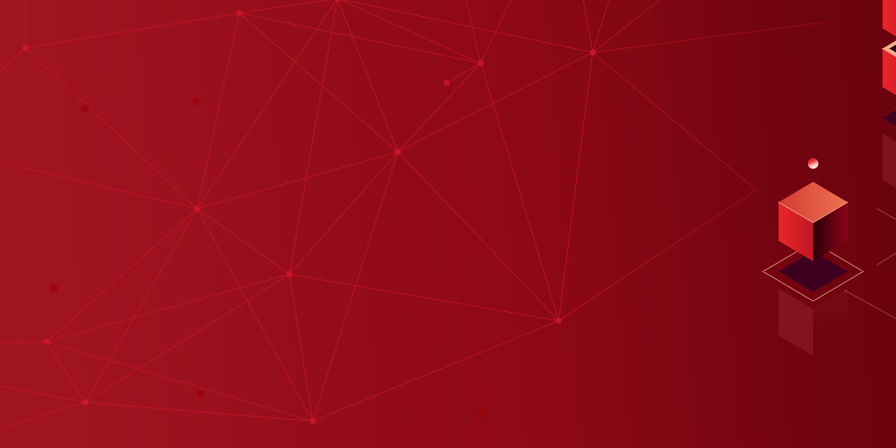
Reproduce this background procedurally as a Shadertoy shader.

```glsl
// Crimson gradient with a thin node network and glossy isometric cubes at the right.
#define LINE_WIDTH 0.0010
#define LINE_ALPHA 0.62
#define NODE_RADIUS 0.0070
#define CUBE_HALF vec2(0.077, 0.0456)
#define CUBE_HEIGHT 0.086
#define MIRROR_HEIGHT 0.104
#define MIRROR_ALPHA 0.17

const vec3 LEFT_RED = vec3(0.635, 0.085, 0.125);
const vec3 MID_RED = vec3(0.565, 0.035, 0.090);
const vec3 RIGHT_RED = vec3(0.415, 0.012, 0.052);
const vec3 LINE_RED = vec3(0.82, 0.09, 0.16);
const vec3 CREAM = vec3(0.96, 0.68, 0.54);
const vec3 PLUM = vec3(0.24, 0.00, 0.13);

// Network hubs, in units of the canvas height
const vec2 HUB[15] = vec2[15](
    vec2(0.057, 0.893), vec2(0.534, 0.971), vec2(0.753, 1.003),
    vec2(1.073, 0.859), vec2(0.997, 0.815), vec2(1.323, 0.883),
    vec2(0.888, 0.661), vec2(0.440, 0.534), vec2(0.646, 0.388),
    vec2(0.104, 0.237), vec2(0.190, 0.102), vec2(0.698, 0.060),
    vec2(1.247, 0.284), vec2(1.688, 0.576), vec2(1.846, 0.951));

// Antialiased coverage of a signed distance
float cover(float d) { return clamp(0.5 - d * iResolution.y, 0.0, 1.0); }

float segment(vec2 p, vec2 a, vec2 b) {
    vec2 ab = b - a;
    return length(p - a - ab * clamp(dot(p - a, ab) / dot(ab, ab), 0.0, 1.0));
}

float diamond(vec2 p, vec2 halfSize) {
    return (dot(abs(p), 1.0 / halfSize) - 1.0) / length(1.0 / halfSize);
}

// Distance to the links from one hub to four others
float fan(vec2 p, int hub, ivec4 ends) {
    float d = 1e3;
    for (int i = 0; i < 4; i++) d = min(d, segment(p, HUB[hub], HUB[ends[i]]));
    return d;
}

// Links that leave the canvas
float spokes(vec2 p) {
    float d = min(segment(p, HUB[0], vec2(0.057, 1.0)), segment(p, HUB[0], vec2(0.0, 0.839)));
    d = min(d, segment(p, HUB[7], vec2(0.0, 0.638)));
    d = min(d, segment(p, HUB[9], vec2(0.0, 0.235)));
    d = min(d, segment(p, HUB[10], vec2(0.0, 0.138)));
    d = min(d, segment(p, HUB[10], vec2(0.0, 0.044)));
    d = min(d, segment(p, HUB[3], vec2(1.040, 1.0)));
    d = min(d, segment(p, HUB[3], vec2(1.140, 1.0)));
    for (int i = 0; i < 3; i++)
        d = min(d, segment(p, HUB[5], vec2(1.302 + 0.057 * float(i * (i + 1)) * 0.5, 1.0)));
    return d;
}

float network(vec2 p) {
    float d = spokes(p);
    d = min(d, fan(p, 1, ivec4(0, 7, 6, 3)));
    d = min(d, fan(p, 2, ivec4(7, 8, 6, 3)));
    d = min(d, fan(p, 5, ivec4(2, 6, 12, 13)));
    d = min(d, fan(p, 6, ivec4(7, 8, 11, 12)));
    d = min(d, fan(p, 7, ivec4(0, 8, 9, 10)));
    d = min(d, fan(p, 8, ivec4(9, 10, 11, 12)));
    d = min(d, fan(p, 11, ivec4(7, 9, 10, 12)));
    d = min(d, fan(p, 3, ivec4(4, 6, 12, 1)));
    d = min(d, min(segment(p, HUB[12], HUB[13]), segment(p, HUB[5], HUB[14])));
    return min(d, min(segment(p, HUB[9], HUB[10]), segment(p, HUB[1], HUB[2])));
}

// Both side faces, measured from their upper front corner
float sides(vec2 q, float height) {
    float s = q.y - abs(q.x) * CUBE_HALF.y / CUBE_HALF.x;
    return cover(max(abs(q.x) - CUBE_HALF.x, abs(s + 0.5 * height) - 0.5 * height));
}

void drawCube(inout vec3 color, vec2 q, float hollow) {
    float u = clamp(q.x / CUBE_HALF.x, -1.0, 1.0);
    vec3 leftFace = mix(vec3(0.92, 0.15, 0.17), vec3(0.76, 0.09, 0.13), u + 1.0);
    vec3 rightFace = mix(vec3(0.17, 0.0, 0.03), vec3(0.54, 0.01, 0.09), u);
    color = mix(color, u < 0.0 ? leftFace : rightFace, sides(q, CUBE_HEIGHT));
    vec2 t = q - vec2(0.0, CUBE_HALF.y);
    vec3 topFace = mix(vec3(0.83, 0.23, 0.20), vec3(0.94, 0.45, 0.32), 0.5 + 0.5 * u);
    color = mix(color, mix(topFace, CREAM, hollow), cover(diamond(t, CUBE_HALF)));
    color = mix(color, PLUM * 0.7, hollow * cover(diamond(t, CUBE_HALF * 0.8)));
    float rim = min(segment(q, vec2(0.0), CUBE_HALF),
                    segment(q, vec2(0.0), CUBE_HALF * vec2(-1.0, 1.0)));
    color = mix(color, CREAM, 0.8 * cover(rim - LINE_WIDTH));
}

void drawMirror(inout vec3 color, vec2 q) {
    float fade = q.x < 0.0 ? 1.0 : 0.4 * smoothstep(-0.06, 0.03, q.y);
    color = mix(color, vec3(0.85, 0.38, 0.40), MIRROR_ALPHA * fade * sides(q, MIRROR_HEIGHT));
}

void mainImage(out vec4 fragColor, in vec2 fragCoord) {
    vec2 p = fragCoord / iResolution.y;

    // Slightly tilted background gradient
    float g = p.x * 0.5 + 0.04 * (p.y - 0.5);
    vec3 color = mix(LEFT_RED, MID_RED, smoothstep(-0.1, 0.6, g));
    color = mix(color, RIGHT_RED, smoothstep(0.5, 1.05, g));

    // Network links and nodes, fading to the right
    float fade = 1.0 - 0.45 * smoothstep(1.2, 1.8, p.x);
    color = mix(color, LINE_RED, LINE_ALPHA * fade * cover(network(p) - LINE_WIDTH));
    for (int i = 0; i < 13; i++)
        color = mix(color, LINE_RED, 0.75 * cover(length(p - HUB[i]) - NODE_RADIUS));

    // Dim deep-red nodes
    const vec2 DIM[5] = vec2[5](vec2(0.19, 0.758), vec2(0.438, 0.773), vec2(0.12, 0.357),
                                vec2(0.448, 0.12), vec2(1.076, 0.076));
    for (int i = 0; i < 5; i++)
        color = mix(color, vec3(0.62, 0.0, 0.03), 0.7 * cover(length(p - DIM[i]) - 0.009));

    // Fine floor lines
    float floorLine = min(segment(p, vec2(1.885, 0.352), vec2(2.0, 0.289)),
                          segment(p, vec2(1.958, 0.409), vec2(2.0, 0.435)));
    floorLine = min(floorLine, segment(p, vec2(1.958, 0.534), vec2(2.0, 0.510)));
    color = mix(color, CREAM, 0.35 * cover(floorLine - LINE_WIDTH));

    // Main cube with its mirror, shadow, frame and ball
    vec2 q = p - vec2(1.815, 0.503);
    drawMirror(color, q + vec2(0.0, 0.193));
    vec2 base = q + vec2(0.0, 0.109);
    color = mix(color, PLUM, cover(diamond(base, CUBE_HALF)));
    color = mix(color, CREAM, 0.75 * cover(abs(diamond(base, CUBE_HALF * 1.45)) - LINE_WIDTH));
    drawCube(color, q, 0.0);
    vec2 ball = q - vec2(0.0, 0.132);
    vec3 ballColor = mix(vec3(1.0, 0.87, 0.82), vec3(0.90, 0.17, 0.20),
                         smoothstep(-0.008, 0.008, ball.y - 0.4 * ball.x));
    color = mix(color, ballColor, cover(length(ball) - 0.0117));

    // Stacked cubes cut by the right edge
    vec2 r = p - vec2(2.047, 0.846);
    drawMirror(color, r + vec2(0.0, 0.190));
    color = mix(color, PLUM, cover(diamond(r + vec2(0.0, 0.109), CUBE_HALF)));
    drawCube(color, r, 1.0);
    drawCube(color, r - vec2(0.0, 0.131), 0.0);

    fragColor = vec4(color, 1.0);
}
```
